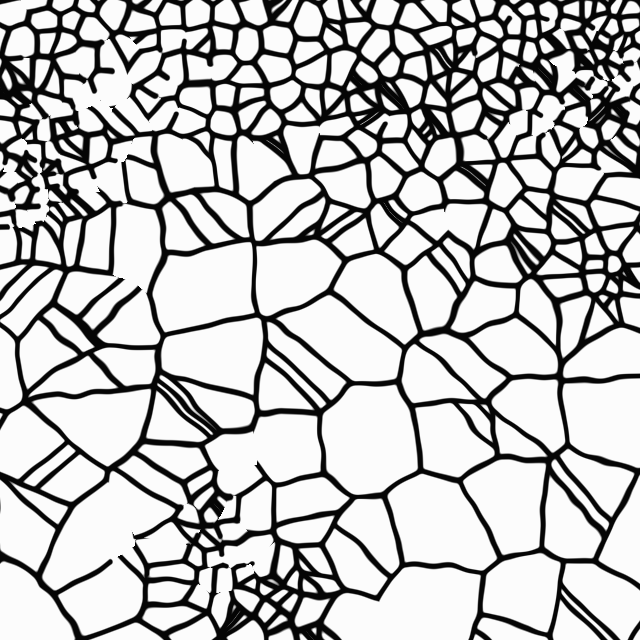
A Shadertoy shader for this pattern:

```glsl
const float BLOCKS = 8.0;   // coarse blocks across the canvas

vec2 hash2(vec2 p) {
    vec3 q = fract(p.xyx * vec3(0.1031, 0.1030, 0.0973));
    q += dot(q, q.yzx + 33.33);
    return fract((q.xx + q.yz) * q.zy);
}

vec2 noise2(vec2 p) {
    vec2 i = floor(p), f = fract(p);
    f = f * f * (3.0 - 2.0 * f);
    return mix(mix(hash2(i), hash2(i + vec2(1, 0)), f.x),
               mix(hash2(i + vec2(0, 1)), hash2(i + 1.0), f.x), f.y) - 0.5;
}

float spot(vec2 p, vec2 centre, float radius) {
    vec2 d = (p - centre) / radius;
    return exp(-dot(d, d));
}

// Grains along one side of a block: coarse below, fine on top and in clusters
int grainsPerSide(vec2 block) {
    vec2 c = (block + 0.5) / BLOCKS;
    float clusters = spot(c, vec2(0.33, 0.19), 0.10) + spot(c, vec2(0.40, 0.05), 0.09)
                   + spot(c, vec2(0.91, 0.57), 0.09) + spot(c, vec2(0.07, 0.72), 0.09)
                   + 0.5 * spot(c, vec2(0.94, 0.94), 0.12);
    float n = 1.0 + 2.1 * smoothstep(0.58, 0.84, c.y) + 3.0 * clusters;
    return int(clamp(n + 0.85 * hash2(block + 91.0).x, 1.0, 5.0));
}

// Where boundaries break up into loose ends
float brokenShare(vec2 p) {
    return 0.03 + 0.65 * min(1.0, spot(p, vec2(0.17, 0.85), 0.10)
        + spot(p, vec2(0.07, 0.71), 0.10) + spot(p, vec2(0.90, 0.85), 0.09)
        + 0.5 * spot(p, vec2(0.33, 0.18), 0.12));
}

vec2 grainId(vec2 block, int k, int n) {
    return block * 7.0 + vec2(k % n, k / n);
}

vec2 grainSite(vec2 block, int k, int n) {
    vec2 jitter = 0.08 + 0.84 * hash2(grainId(block, k, n));
    return block + (vec2(k % n, k / n) + jitter) / float(n);
}

float smoothMin(float a, float b, float k) {
    float h = max(k - abs(a - b), 0.0) / k;
    return min(a, b) - 0.25 * h * h * k;
}

// Parallel straight bands crossing a grain, mostly falling to the right
float twinDistance(vec2 fromSite, vec2 id, int n) {
    vec2 r = hash2(id + 311.3), s = hash2(id + 173.7);
    if (r.x > (n < 3 ? 0.55 : 0.2)) return 1e3;
    float angle = (r.y < 0.72 ? 0.785 : -0.785) + 0.16 * (s.x - 0.5);
    float u = dot(fromSite, vec2(cos(angle), sin(angle))) * float(n);
    float offset = 0.5 * (s.y - 0.5);
    float gap = mix(0.11, 0.3, fract(r.y * 17.0));
    float d = abs(u - offset);
    if (s.x < 0.6) d = min(d, abs(u - offset + sign(offset) * gap));
    return d / float(n);
}

void mainImage(out vec4 fragColor, in vec2 fragCoord) {
    vec2 uv = fragCoord / iResolution.y;
    uv += 0.013 * noise2(uv * 13.0) + 0.007 * noise2(uv * 34.0 + 7.0);
    vec2 p = uv * BLOCKS, home = floor(p);

    // Nearest grain
    float nearest = 1e3;
    vec2 ownId = vec2(0), toOwn = vec2(0);
    int ownCount = 1;
    for (int j = -1; j <= 1; j++)
    for (int i = -1; i <= 1; i++) {
        vec2 block = home + vec2(i, j);
        int n = grainsPerSide(block);
        for (int k = 0; k < n * n; k++) {
            vec2 d = grainSite(block, k, n) - p;
            if (dot(d, d) < nearest) {
                nearest = dot(d, d);
                toOwn = d;
                ownId = grainId(block, k, n);
                ownCount = n;
            }
        }
    }

    // Boundaries to the other grains
    float line = twinDistance(-toOwn, ownId, ownCount);
    int reach = grainsPerSide(home) > 1 ? 1 : 2;
    for (int j = -reach; j <= reach; j++)
    for (int i = -reach; i <= reach; i++) {
        vec2 block = home + vec2(i, j);
        int n = grainsPerSide(block);
        for (int k = 0; k < n * n; k++) {
            vec2 id = grainId(block, k, n);
            if (id == ownId) continue;
            vec2 toOther = grainSite(block, k, n) - p;
            vec2 normal = normalize(toOther - toOwn);
            vec2 middle = 0.5 * (toOwn + toOther);
            float d = dot(middle, normal);
            if (d > 0.15) continue;

            // Some boundaries vanish, others stop halfway
            float share = brokenShare((p + middle) / BLOCKS);
            float fate = hash2(ownId + id + 0.5).x;
            if (fate < 0.35 * share) continue;
            if (fate < share) {
                vec2 along = vec2(-normal.y, normal.x) * (normal.y > 0.0 ? 1.0 : -1.0);
                d = length(vec2(d, max(dot(middle, along), 0.0)));
            }
            line = smoothMin(line, d, 0.03);
        }
    }

    float soft = max(0.0015, 0.7 / iResolution.y);
    float paper = smoothstep(0.0041 - soft, 0.0041 + soft, line / BLOCKS);
    fragColor = vec4(mix(vec3(0.02), vec3(0.99), paper), 1.0);
}
```
